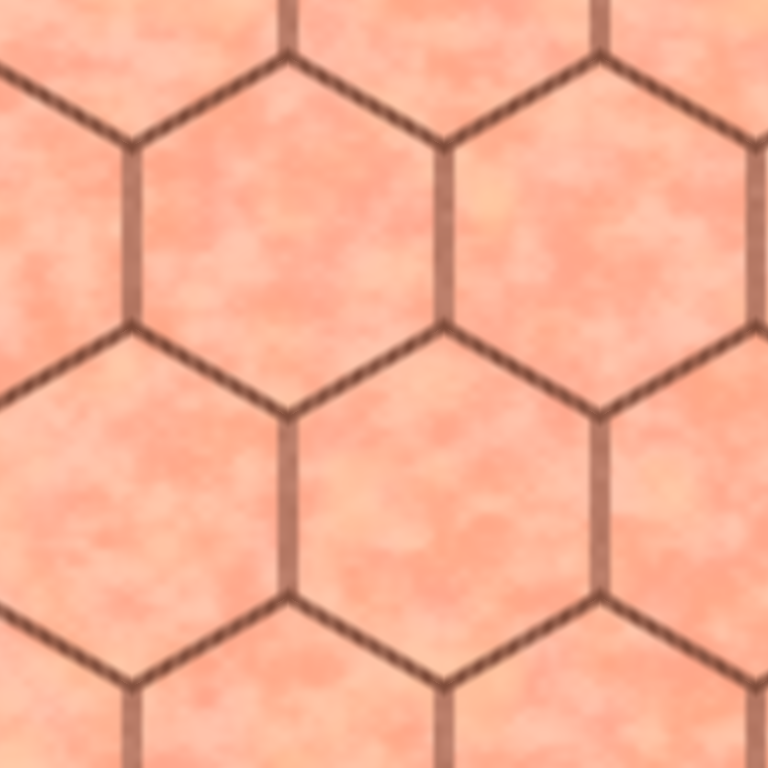
A three.js fragment shader for this pattern:

```glsl
varying vec2 vUv;

const float PITCH = 0.40625;                 // cell width on the canvas
const vec2 CELL_ORIGIN = vec2(0.375, 0.692); // centre of one cell
const vec2 LATTICE = vec2(1.0, 1.7320508);
const float BEADS_PER_CELL = 18.0;

const vec3 SKIN_DEEP = vec3(1.0, 0.655, 0.54);
const vec3 SKIN_PALE = vec3(1.0, 0.775, 0.67);
const vec3 SKIN_YELLOW = vec3(1.0, 0.80, 0.64);
const vec3 SEAM_SOFT = vec3(0.72, 0.48, 0.40);
const vec3 SEAM_DARK = vec3(0.50, 0.30, 0.23);

float hash(vec2 p) {
  vec3 q = fract(p.xyx * 0.1031);
  q += dot(q, q.yzx + 33.33);
  return fract((q.x + q.y) * q.z);
}

float noise(vec2 p) {
  vec2 i = floor(p);
  vec2 f = fract(p);
  f = f * f * (3.0 - 2.0 * f);
  float low = mix(hash(i), hash(i + vec2(1.0, 0.0)), f.x);
  float high = mix(hash(i + vec2(0.0, 1.0)), hash(i + 1.0), f.x);
  return mix(low, high, f.y);
}

float fbm(vec2 p) {
  float sum = 0.0;
  float weight = 0.5;
  for (int i = 0; i < 3; i++) {
    sum += weight * noise(p);
    p = p * 1.9 + vec2(17.3, 9.1);
    weight *= 0.55;
  }
  return sum / 0.926;
}

// Centre of the nearest hexagon, from two interleaved grids
vec2 hexCentre(vec2 p) {
  vec2 a = LATTICE * floor(p / LATTICE + 0.5);
  vec2 b = LATTICE * (floor(p / LATTICE) + 0.5);
  return distance(p, a) < distance(p, b) ? a : b;
}

// Mottled surface with broad warm patches and a small shift per cell
vec3 skin(vec2 uv, vec2 centre) {
  float tone = fbm(uv * vec2(19.0, 23.0) + 40.0);
  tone += 0.08 * (hash(centre * 7.0 + 50.0) - 0.5);
  vec3 colour = mix(SKIN_DEEP, SKIN_PALE, smoothstep(0.12, 0.88, tone));
  float patches = smoothstep(0.52, 0.85, fbm(uv * 8.0 + 71.0));
  colour = mix(colour, SKIN_YELLOW, 0.6 * patches);
  float blush = noise(uv * 14.0 + 23.0) - 0.5;
  return colour + vec3(0.0, -0.008, 0.03) * blush;
}

float seam(float edgeDistance, float core, float outer) {
  return 1.0 - smoothstep(core, outer, edgeDistance);
}

void main() {
  vec2 p = (vUv - CELL_ORIGIN) / PITCH;
  vec2 centre = hexCentre(p);
  vec2 local = p - centre;

  vec3 colour = skin(vUv, centre);
  float grain = noise(vUv * 60.0) - 0.5;

  // Wide, soft upright seams
  float upright = seam(0.5 - abs(local.x), 0.018, 0.048);
  colour = mix(colour, SEAM_SOFT + 0.06 * grain, upright);

  // Narrow, dark slanted seams with a faint beaded rhythm
  float slantDistance = 0.5 - dot(abs(local), vec2(0.5, 0.8660254));
  float slant = seam(slantDistance, 0.002, 0.040);
  float bead = 0.5 + 0.5 * cos(6.2831853 * BEADS_PER_CELL * local.x);
  colour = mix(colour, SEAM_DARK + 0.05 * grain, slant * mix(0.82, 1.0, bead));

  gl_FragColor = vec4(colour, 1.0);
}
```
